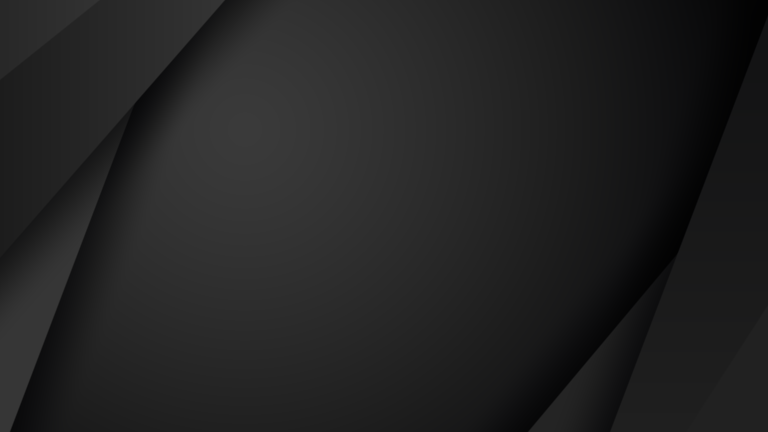
Write a Shadertoy shader that draws this background.

```glsl
const vec2 GLOW_CENTER = vec2(0.567, 0.70);
const float GLOW_RADIUS = 1.2;
const float GLOW_FALLOFF = 1.3;
const float GLOW_SHADE = 0.228;
const float FAR_SHADE = 0.018;
const float SHADOW_WIDTH = 0.13;
const float LEFT_SHADOW = 0.66;
const float RIGHT_SHADOW = 0.72;
const vec3 NEUTRAL_TINT = vec3(1.0);
const vec3 DARK_TINT = vec3(0.97, 0.98, 1.08);

// Signed distance to the line a-b, positive on its right-hand side.
float edgeDistance(vec2 p, vec2 a, vec2 b) {
    vec2 along = normalize(b - a);
    return dot(p - a, vec2(along.y, -along.x));
}

// Casts a soft shadow outside the edge, then covers its inner side.
float layPanel(float below, float panel, float edge, float shadow) {
    float pixel = 1.0 / iResolution.y;
    float light = smoothstep(-0.25, 1.0, -edge / SHADOW_WIDTH);
    float shaded = below * (1.0 - shadow * (1.0 - light));
    return mix(shaded, panel, smoothstep(-pixel, pixel, edge));
}

void mainImage(out vec4 fragColor, in vec2 fragCoord) {
    vec2 p = fragCoord / iResolution.y;

    // Radial glow
    float reach = min(distance(p, GLOW_CENTER) / GLOW_RADIUS, 1.0);
    float shade = mix(GLOW_SHADE, FAR_SHADE, pow(reach, GLOW_FALLOFF));

    // Left panels, lowest first
    float leftLow = edgeDistance(p, vec2(0.3125, 0.762), vec2(0.023, 0.0));
    float leftHigh = edgeDistance(p, vec2(0.521, 1.0), vec2(0.0, 0.403));
    float leftCorner = edgeDistance(p, vec2(0.231, 1.0), vec2(0.0, 0.815));
    shade = layPanel(shade, 0.21, leftLow, LEFT_SHADOW);
    shade = layPanel(shade, 0.11 + 0.18 * p.x, leftHigh, LEFT_SHADOW);
    shade = layPanel(shade, 0.155 + 0.18 * p.x, leftCorner, 0.0);

    // Right panels, lowest first
    float rightLow = edgeDistance(p, vec2(1.222, 0.0), vec2(1.556, 0.398));
    float rightHigh = edgeDistance(p, vec2(1.412, 0.0), vec2(1.778, 0.965));
    float rightCorner = edgeDistance(p, vec2(1.588, 0.0), vec2(1.778, 0.294));
    shade = layPanel(shade, 0.14, rightLow, RIGHT_SHADOW);
    shade = layPanel(shade, 0.122 - 0.055 * p.y, rightHigh, RIGHT_SHADOW);
    shade = layPanel(shade, 0.128, rightCorner, 0.0);

    // Slightly cooler darks
    vec3 tint = mix(DARK_TINT, NEUTRAL_TINT, smoothstep(0.03, 0.12, shade));
    fragColor = vec4(shade * tint, 1.0);
}
```
